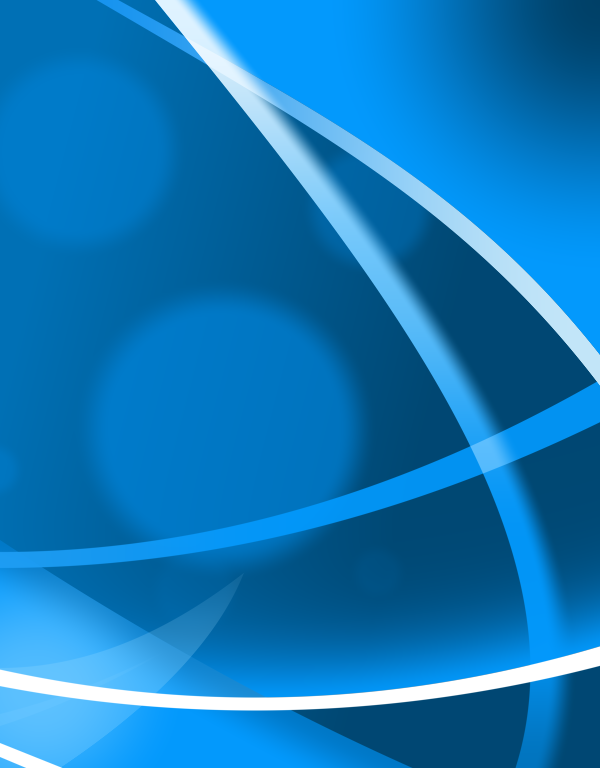
Give the GLSL for this background, as a Shadertoy shader.

```glsl
// Abstract blue backdrop: glowing curved ribbons over soft discs of light.

const vec2 SIZE = vec2(6.0, 7.68);
const vec3 NAVY = vec3(0.0, 0.28, 0.45);
const vec3 BLUE = vec3(0.0, 0.44, 0.71);
const vec3 AZURE = vec3(0.01, 0.60, 0.99);
const vec3 SKY = vec3(0.42, 0.78, 1.0);
const vec3 WHITE = vec3(1.0);

// Antialiased step: 1 where d is positive
float side(float d, float soft) {
    return smoothstep(-soft, soft, d);
}

// Coverage between an upper and a lower edge
float band(float v, float lo, float hi, float soft) {
    return side(v - lo, soft) * side(hi - v, soft);
}

float parabola(float x, float apex, float height, float bend) {
    return height - bend * (x - apex) * (x - apex);
}

// Edge of the large arc at the upper right
float arcEdge(float x, float start, float slope, float bend) {
    float t = x - 1.0;
    float t2 = max(t, 0.0) * max(t, 0.0);
    return start + slope * t + bend * t2 * t2;
}

// Left edge of the long falling ribbon, as x over y
float fallEdge(float y) {
    float y2 = y * y;
    return 1.55 + y * (0.81 - 0.00489 * y2 - 0.000015 * y2 * y2);
}

vec3 addDisc(vec3 col, vec2 p, vec2 centre, float radius, float alpha) {
    float blur = 0.06 + 0.1 * radius;
    float cover = 1.0 - smoothstep(radius - blur, radius + blur, length(p - centre));
    return mix(col, vec3(0.0, 0.53, 0.88), alpha * cover);
}

void mainImage(out vec4 fragColor, in vec2 fragCoord) {
    vec2 uv = fragCoord / iResolution.xy;
    vec2 p = vec2(uv.x, 1.0 - uv.y) * SIZE; // y runs downward
    float px = 0.75 * SIZE.y / iResolution.y;

    // Shared edges
    float arcTop = arcEdge(p.x, -0.10, 0.55, 0.00144);
    float arcLow = arcEdge(p.x, 0.02, 0.585, 0.00146);
    float fall = p.x - fallEdge(p.y);
    float bowlTop = parabola(p.x, 2.55, 6.975, 0.043);
    float bowlLow = parabola(p.x, 2.55, 7.105, 0.0375);
    float aboveBowl = side(bowlTop - p.y, px);

    // Dark ground and soft discs
    vec3 col = mix(BLUE, NAVY, clamp(p.x / 4.3 + 0.06 * (p.y - 4.0), 0.0, 1.0));
    col = addDisc(col, p, vec2(0.80, 1.52), 0.92, 0.45);
    col = addDisc(col, p, vec2(2.25, 4.30), 1.33, 0.64);
    col = addDisc(col, p, vec2(3.70, 2.07), 0.58, 0.32);
    col = addDisc(col, p, vec2(-0.05, 4.70), 0.22, 0.3);
    col = addDisc(col, p, vec2(1.95, 5.90), 0.38, 0.1);
    col = addDisc(col, p, vec2(3.78, 5.72), 0.22, 0.08);

    // Bright sky outside the arc, dimming toward the corner
    float corner = length(p - vec2(SIZE.x, 0.0));
    vec3 outer = mix(NAVY * 0.9, AZURE, smoothstep(0.0, 2.8, corner));
    col = mix(col, outer, side(arcTop - p.y, px) * side(fall, px));

    // Glow resting on the bowl
    float glow = exp(-pow(max(bowlTop - p.y, 0.0) / 0.52, 1.4));
    col = mix(col, AZURE, 0.95 * glow * aboveBowl);

    // Lit wedge at the lower left
    float wedgeDepth = p.y - (5.40 + 0.66 * p.x - 0.026 * p.x * p.x);
    float wedge = side(wedgeDepth, px);
    vec3 wedgeCol = mix(vec3(0.0, 0.47, 0.78), AZURE, smoothstep(0.0, 0.6, wedgeDepth));
    wedgeCol = mix(wedgeCol, SKY, 0.65 * (1.0 - smoothstep(0.2, 1.5, length(p - vec2(0.4, 6.85)))));
    wedgeCol = mix(wedgeCol, SKY, 0.25 * glow * aboveBowl);
    col = mix(col, wedgeCol, wedge);

    // Translucent crescent and its thin inner streak
    float t = p.y - 5.7;
    float crescent = side(p.y - parabola(p.x, 0.0, 6.68, 0.16), px)
                   * side(2.45 - 0.38 * t - 0.28 * t * t - p.x, px) * side(t, px);
    float crescentFade = mix(0.10, 0.25, smoothstep(0.0, 0.9, t));
    col = mix(col, vec3(0.6, 0.86, 1.0), crescentFade * crescent);
    float streakTop = 7.14 - 0.25 * p.x - 0.08 * p.x * p.x;
    float streak = band(p.y, streakTop, streakTop + max(0.12 - 0.07 * p.x, 0.0), px);
    col = mix(col, SKY, 0.4 * streak * (1.0 - smoothstep(0.8, 1.7, p.x)));

    // Rising ribbon across the middle
    float rise = band(p.y, parabola(p.x, 0.0, 5.52, 0.0478),
                      parabola(p.x, 0.0, 5.68, 0.0405), px);
    vec3 riseCol = mix(vec3(0.12, 0.62, 0.96), AZURE, smoothstep(0.0, 3.0, p.x));
    col = mix(col, riseCol, 0.92 * rise);

    // Arc ribbon, brightening to the right
    float arc = band(p.y, arcTop, arcLow, px);
    vec3 arcCol = mix(vec3(0.08, 0.58, 0.95), vec3(0.80, 0.93, 1.0), smoothstep(0.6, 5.8, p.x));
    col = mix(col, arcCol, 0.95 * arc);

    // Falling ribbon: crisp left edge, feathered right edge
    float feather = 1.0 - smoothstep(0.18, 0.46, fall);
    vec3 fallCol = mix(vec3(0.92, 0.97, 1.0), SKY, smoothstep(0.0, 3.0, p.y));
    fallCol = mix(fallCol, AZURE, smoothstep(2.6, 5.4, p.y));
    float fallAlpha = 0.95 - 0.4 * smoothstep(6.2, 7.7, p.y);
    float falling = side(fall, px) * feather;
    col = mix(col, fallCol, fallAlpha * falling);
    col = mix(col, WHITE, 0.4 * falling * max(arc, 0.7 * rise));

    // White bowl and corner stroke
    col = mix(col, WHITE, band(p.y, bowlTop, bowlLow, px));
    col = mix(col, WHITE, band(p.y, 7.43 + 0.40 * p.x, 7.57 + 0.42 * p.x, px));
    fragColor = vec4(col, 1.0);
}
```
